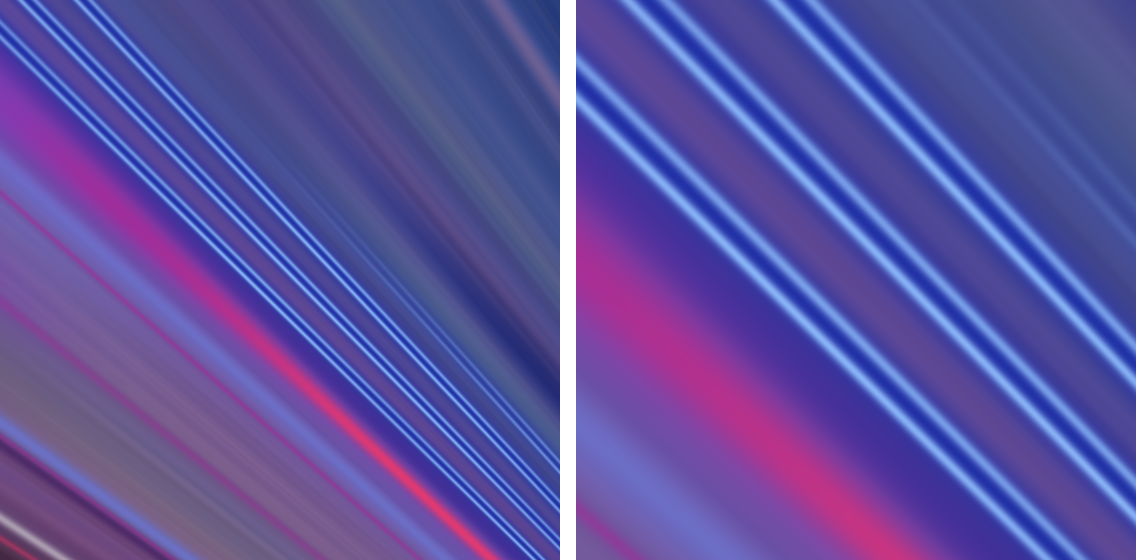
Left: the whole. Right: its middle third, enlarged.
This background is drawn by a WebGL 2 fragment shader. Its source:

```glsl
#version 300 es
precision highp float;
// Fan of soft violet and blue light streaks narrowing to a far vanishing point.

#define VANISH vec2(2.67, -1.68)  // point where all streaks meet
#define FAN_SCALE 2.18            // maps the visible angle to 0..1
#define PAIR_START 0.4825         // first bright double line
#define PAIR_STEP 0.042           // spacing of the double lines
#define PAIR_GAP 0.0054           // half distance inside a double line
#define LINE_WIDTH 0.0026         // width of a bright line
#define GRAIN 0.085               // contrast of the fine streaks
#define TINT 0.11                 // colour drift of the broad streaks

uniform vec2 u_resolution;
out vec4 fragColor;

const vec3 MAGENTA = vec3(0.64, 0.17, 0.60);
const vec3 CRIMSON = vec3(0.92, 0.22, 0.42);
const vec3 VIOLET = vec3(0.49, 0.23, 0.72);
const vec3 PERIWINKLE = vec3(0.42, 0.46, 0.81);
const vec3 INDIGO = vec3(0.22, 0.16, 0.59);
const vec3 NAVY = vec3(0.13, 0.15, 0.42);
const vec3 DEEP_BLUE = vec3(0.09, 0.17, 0.65);
const vec3 ICE = vec3(0.56, 0.74, 0.99);
const vec3 TEAL_GREY = vec3(0.33, 0.41, 0.58);
const vec3 MAUVE = vec3(0.46, 0.39, 0.58);
const vec3 PLUM = vec3(0.27, 0.13, 0.38);
const vec3 PEARL = vec3(0.72, 0.68, 0.74);

// Broad colours across the fan, from lower left to upper right
const vec3 BASE[11] = vec3[11](
    vec3(0.27, 0.17, 0.27), vec3(0.42, 0.28, 0.50), vec3(0.44, 0.38, 0.51),
    vec3(0.45, 0.35, 0.56), vec3(0.40, 0.31, 0.65), vec3(0.37, 0.28, 0.58),
    vec3(0.29, 0.31, 0.57), vec3(0.29, 0.27, 0.54), vec3(0.29, 0.32, 0.52),
    vec3(0.21, 0.28, 0.54), vec3(0.18, 0.25, 0.49));

float hash(vec2 p) {
    p = fract(p * vec2(0.1031, 0.1137));
    p += dot(p, p.yx + 33.33);
    return fract((p.x + p.y) * p.x * 7.31);
}

float noise(vec2 p) {
    vec2 cell = floor(p), f = fract(p);
    f = f * f * (3.0 - 2.0 * f);
    float low = mix(hash(cell), hash(cell + vec2(1, 0)), f.x);
    float high = mix(hash(cell + vec2(0, 1)), hash(cell + vec2(1, 1)), f.x);
    return mix(low, high, f.y);
}

// Soft profile of one streak
float streak(float s, float center, float width) {
    float d = (s - center) / width;
    return exp(-d * d);
}

// Layered noise stretched along the streaks
float streakNoise(float s, float t, float frequency, float seed) {
    float sum = 0.0, weight = 0.5;
    for (int i = 0; i < 3; i++) {
        sum += weight * (noise(vec2(s * frequency + seed, t * 1.6 + seed)) - 0.5);
        frequency *= 2.1;
        weight *= 0.6;
        seed += 17.0;
    }
    return sum;
}

void main() {
    vec2 p = gl_FragCoord.xy / u_resolution;

    // s runs across the fan, t along it from upper left to lower right
    vec2 ray = p - VANISH;
    float s = 0.5 + FAN_SCALE * (atan(ray.y, -ray.x) - 0.785398);
    float t = clamp((3.78 - length(ray)) / 1.41, 0.0, 1.0);

    // Broad gradient
    float stop = clamp(s, 0.0, 0.999) * 10.0;
    int i = int(stop);
    vec3 col = mix(BASE[i], BASE[i + 1], smoothstep(0.0, 1.0, fract(stop)));
    col = mix(col, PERIWINKLE, 0.45 * streak(s, 0.335, 0.05) * (1.0 - smoothstep(0.1, 0.6, t)));
    col = mix(col, VIOLET, 0.5 * streak(s, 0.27, 0.045) * (1.0 - smoothstep(0.1, 0.45, t)));

    // Cool streaks on the upper right
    col = mix(col, TEAL_GREY, 0.7 * streak(s, 0.632, 0.022) * smoothstep(0.25, 0.75, t));
    col = mix(col, NAVY, 0.85 * streak(s, 0.685, 0.026) * smoothstep(0.4, 0.85, t));
    col = mix(col, TEAL_GREY, 0.55 * streak(s, 0.775, 0.014));
    col = mix(col, MAUVE, 0.8 * streak(s, 0.93, 0.012));

    // Broad colour drift and fine streaks
    float drift = streakNoise(s, t, 28.0, 5.0);
    col += TINT * drift * vec3(1.0, 0.25, -0.5);
    col += GRAIN * streakNoise(s, t, 65.0, 41.0) * vec3(1.0, 1.0, 1.1);

    // Warm and pale streaks on the lower left
    col = mix(col, PERIWINKLE, 0.75 * streak(s, 0.381, 0.013));
    col = mix(col, MAGENTA, 0.55 * streak(s, 0.355, 0.0035));
    col = mix(col, MAGENTA, 0.40 * streak(s, 0.262, 0.006));
    col = mix(col, PERIWINKLE, 0.85 * streak(s, 0.150, 0.010));
    col = mix(col, PLUM, 0.75 * streak(s, 0.129, 0.008));
    col = mix(col, MAGENTA, 0.45 * streak(s, 0.137, 0.003));
    col = mix(col, PEARL, 0.85 * streak(s, 0.056, 0.006));
    col = mix(col, CRIMSON, 0.45 * streak(s, 0.035, 0.004));

    // Glowing band, wide and purple at first, narrow and red at the end
    col = mix(col, INDIGO, 0.8 * streak(s, 0.460, 0.017));
    float bandWidth = mix(0.025, 0.010, smoothstep(0.0, 0.8, t));
    vec3 glow = mix(mix(VIOLET, MAGENTA, smoothstep(0.0, 0.3, t)), CRIMSON, smoothstep(0.3, 0.8, t));
    col = mix(col, VIOLET, 0.5 * streak(s, 0.432, bandWidth * 1.7));
    col = mix(col, glow, 0.92 * streak(s, 0.430, bandWidth));

    // Bright double lines in deep blue; the last one fades in
    for (int k = 0; k < 4; k++) {
        float faint = k == 3 ? smoothstep(0.3, 1.0, t) * 0.8 : 1.0;
        float d = s - PAIR_START - PAIR_STEP * float(k);
        float shine = faint * (0.72 + 0.28 * noise(vec2(t * 4.0, float(k) * 7.0)));
        col = mix(col, DEEP_BLUE, 0.88 * faint * streak(d, 0.0, 0.0125));
        col = mix(col, ICE, 0.95 * shine * streak(d, -PAIR_GAP, LINE_WIDTH));
        col = mix(col, ICE, 0.80 * shine * streak(d, PAIR_GAP, LINE_WIDTH));
    }

    fragColor = vec4(clamp(col, 0.0, 1.0), 1.0);
}
```
